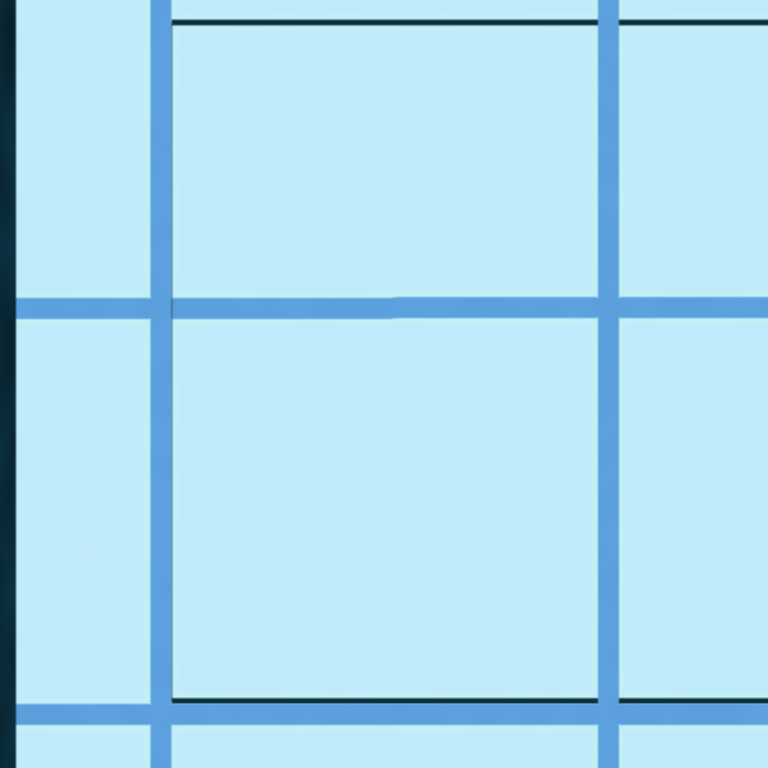
This pattern is drawn by a WebGL 1 fragment shader. Its source:

```glsl
precision highp float;

uniform vec2 u_resolution;

const vec3 PAPER = vec3(0.75, 0.92, 0.98);
const vec3 HALO = vec3(0.76, 0.95, 0.96);
const vec3 BLUE = vec3(0.36, 0.63, 0.87);
const vec3 INK = vec3(0.04, 0.18, 0.24);

const vec2 GRID_ORIGIN = vec2(0.2096, 0.0697);
const vec2 GRID_PITCH = vec2(0.5827, 0.5286);
const float GRID_HALF_WIDTH = 0.0137;
const float RULE_ORIGIN = 0.0872;
const float RULE_PITCH = 0.8835;
const float RULE_HALF_WIDTH = 0.0037;
const float MARGIN_WIDTH = 0.0208;

vec2 hashGradient(vec2 cell) {
  float angle = 6.2832 * fract(sin(dot(cell, vec2(127.1, 311.7))) * 43758.5);
  return vec2(cos(angle), sin(angle));
}

float gradientNoise(vec2 p) {
  vec2 i = floor(p);
  vec2 f = p - i;
  vec2 w = f * f * f * (f * (f * 6.0 - 15.0) + 10.0);
  float a = dot(hashGradient(i), f);
  float b = dot(hashGradient(i + vec2(1.0, 0.0)), f - vec2(1.0, 0.0));
  float c = dot(hashGradient(i + vec2(0.0, 1.0)), f - vec2(0.0, 1.0));
  float d = dot(hashGradient(i + vec2(1.0, 1.0)), f - vec2(1.0, 1.0));
  return mix(mix(a, b, w.x), mix(c, d, w.x), w.y);
}

// Signed offset from the nearest line of a repeating set
float lineOffset(float x, float origin, float pitch) {
  return mod(x - origin + 0.5 * pitch, pitch) - 0.5 * pitch;
}

// Coverage of a shape from its signed distance
float coverage(float dist, float softness) {
  return 1.0 - smoothstep(-softness, softness, dist);
}

void main() {
  vec2 uv = gl_FragCoord.xy / u_resolution;
  float softness = max(0.0022, 0.75 / min(u_resolution.x, u_resolution.y));

  // Signed distances to the blue grid, with a slight step in the upper bar
  float column = abs(lineOffset(uv.x, GRID_ORIGIN.x, GRID_PITCH.x)) - GRID_HALF_WIDTH;
  float barStep = 0.0012 * smoothstep(0.505, 0.52, uv.x) * step(0.35, uv.y);
  float row = abs(lineOffset(uv.y - barStep, GRID_ORIGIN.y, GRID_PITCH.y)) - GRID_HALF_WIDTH;
  float grid = min(column, row);

  // Thin dark rules start at the first column
  float rule = abs(lineOffset(uv.y, RULE_ORIGIN, RULE_PITCH)) - RULE_HALF_WIDTH;
  float rightOfColumn = GRID_ORIGIN.x + GRID_HALF_WIDTH - uv.x;
  rule = max(rule, rightOfColumn);

  // Faint ink edge beside the first column, between the rules
  float inkEdge = abs(rightOfColumn + 0.0005) - 0.001;
  inkEdge = max(inkEdge, abs(uv.y - RULE_ORIGIN - 0.5 * RULE_PITCH) - 0.5 * RULE_PITCH);

  // Paper with soft mottling and a pale fringe around the lines
  float mottle = gradientNoise(uv * 9.0) + 0.5 * gradientNoise(uv * 27.0);
  vec3 color = PAPER + 0.008 * mottle * vec3(1.0, 0.6, 0.4);
  float fringe = smoothstep(0.012, 0.003, min(grid, rule));
  color = mix(color, HALO, 0.7 * fringe);

  // Lines, then the dark margin on top
  color = mix(color, INK, coverage(rule, softness));
  vec3 barColor = BLUE + 0.015 * gradientNoise(uv * 22.0);
  color = mix(color, barColor, coverage(grid, softness));
  color = mix(color, INK, 0.45 * coverage(inkEdge, softness));
  vec3 marginColor = INK * (0.9 + 0.3 * gradientNoise(uv * vec2(40.0, 11.0)));
  color = mix(color, marginColor, coverage(uv.x - MARGIN_WIDTH, softness));

  gl_FragColor = vec4(color, 1.0);
}
```
